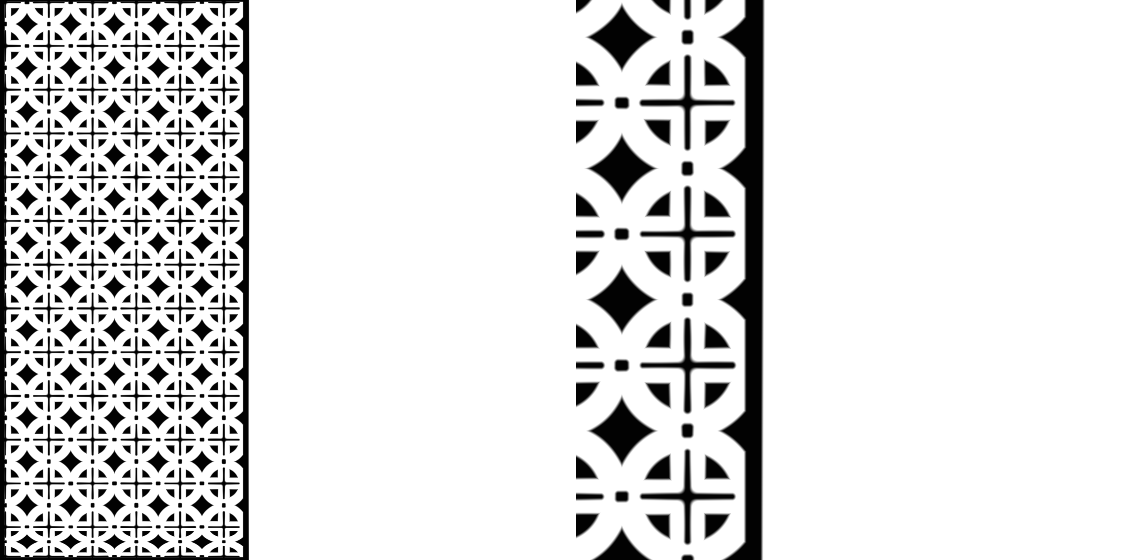
Left, the full canvas; right, a detail of the centre.
Give the GLSL for this pattern, as a Shadertoy shader.

```glsl
// A tall black panel on a white field, pierced by a white lattice of overlapping rings.
// Each cell folds around a ring centre; the black openings (star, four sectors, thin
// cross and edge dots) are distance functions joined by min, then cut by a frame.

#define CELL 0.078125                // cell size in canvas units
#define ORIGIN vec2(0.0091, 0.0039)  // first ring centre, from the top left
#define FULL_ROWS 12.0               // rows before the squashed last one
#define LAST_ROW_SQUASH 1.5
#define RING_OUTER 0.557             // the next sizes are in cells
#define RING_INNER 0.345
#define SECTOR_INSET 0.135
#define CROSS_HALF vec2(0.34, 0.022) // half length and half width
#define DOT_HALF vec2(0.052, 0.042)
#define PANEL_EDGE 0.4445            // right side of the black panel
#define WOBBLE 0.004                 // unevenness of the cut edges
#define SOFTNESS 0.0011              // edge blur in canvas units

const vec3 INK = vec3(0.008);
const vec3 PAPER = vec3(1.0);

float boxDistance(vec2 p, vec2 halfSize) {
    vec2 d = abs(p) - halfSize;
    return length(max(d, 0.0)) + min(max(d.x, d.y), 0.0);
}

float smoothMin(float a, float b, float k) {
    float h = max(k - abs(a - b), 0.0) / k;
    return min(a, b) - 0.25 * k * h * h;
}

float barDistance(vec2 a) {
    return length(vec2(max(a.x - CROSS_HALF.x, 0.0), a.y)) - CROSS_HALF.y;
}

float dotDistance(vec2 p) {
    const float corner = 0.025;
    return boxDistance(p, DOT_HALF - corner) - corner;
}

// Signed distance to the black openings, negative inside, in cells
float openings(vec2 p) {
    vec2 a = abs(p - floor(p + 0.5));
    float radius = length(a);
    float star = RING_OUTER - radius;
    float sector = max(radius - RING_INNER, SECTOR_INSET - min(a.x, a.y));
    float crossBars = smoothMin(barDistance(a), barDistance(a.yx), 0.055);
    float dots = min(dotDistance(a - vec2(0.5, 0.0)),
                     dotDistance(a.yx - vec2(0.5, 0.0)));
    return min(min(star, sector), min(crossBars, dots));
}

// Layered sines, slightly different in every cell
float unevenness(vec2 p) {
    return 0.6 * sin(7.3 * p.x + 2.0 * sin(5.1 * p.y))
         + 0.4 * sin(11.7 * p.y - 3.7 * p.x);
}

void mainImage(out vec4 fragColor, in vec2 fragCoord) {
    vec2 uv = fragCoord / iResolution.y;
    float blur = max(SOFTNESS, 0.7 / iResolution.y);

    // Lattice coordinates, counted downwards, with a shortened last row
    vec2 p = (vec2(uv.x, 1.0 - uv.y) - ORIGIN) / CELL;
    p.y += max(p.y - FULL_ROWS, 0.0) * (LAST_ROW_SQUASH - 1.0);
    float black = (openings(p) + WOBBLE * unevenness(p)) * CELL;

    // Solid frame around the lattice
    vec2 lower = vec2(0.0085, 0.0052);
    vec2 upper = vec2(0.4340, 0.9967);
    float lattice = boxDistance(uv - 0.5 * (lower + upper), 0.5 * (upper - lower));
    black = min(black, -lattice);

    // Right side of the panel, gently bowed
    float edge = PANEL_EDGE + 0.0006 * sin(6.0 * (uv.y - 0.5));
    black = max(black, uv.x - edge);

    fragColor = vec4(mix(INK, PAPER, smoothstep(-blur, blur, black)), 1.0);
}
```
